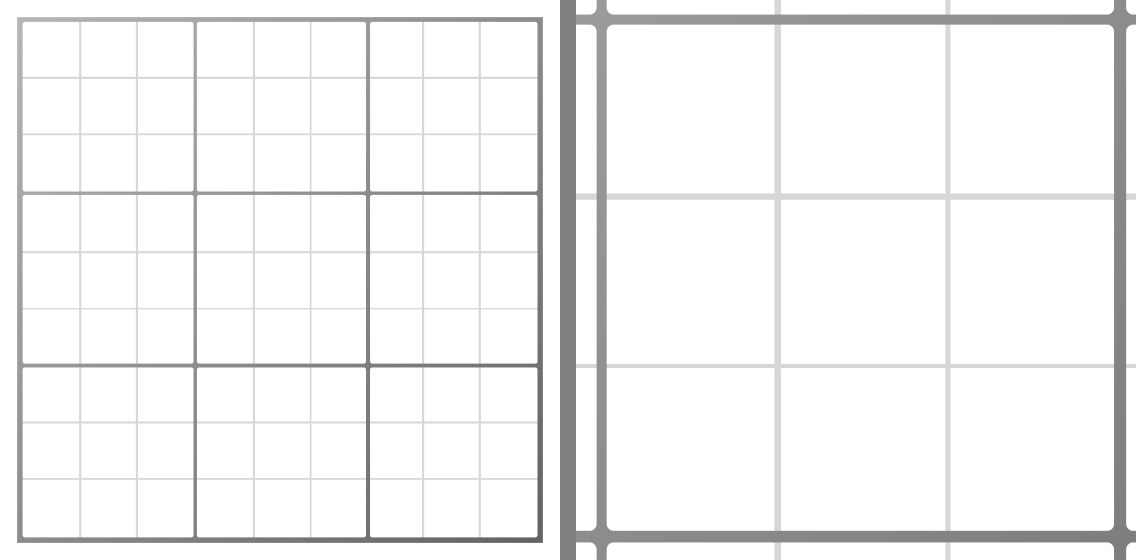
Left: the whole. Right: its middle third, enlarged.
A three.js fragment shader for this pattern:

```glsl
varying vec2 vUv;

const vec3 PAPER = vec3(1.0);
const vec3 THIN_GRAY = vec3(0.845);
const vec3 FRAME_LIGHT = vec3(0.725);
const vec3 FRAME_DARK = vec3(0.375);

// Coverage of the inside of a signed distance, one pixel soft
float coverage(float dist, float pixel) {
  return clamp(0.5 - dist / pixel, 0.0, 1.0);
}

float roundedBox(vec2 p, vec2 low, vec2 high, float radius) {
  vec2 q = abs(p - 0.5 * (low + high)) - 0.5 * (high - low) + radius;
  return length(max(q, 0.0)) + min(max(q.x, q.y), 0.0) - radius;
}

// Chooses the component belonging to band 0, 1 or 2
float pick(vec3 values, float band) {
  return band < 0.5 ? values.x : (band < 1.5 ? values.y : values.z);
}

float bandIndex(float coord, vec3 low, vec3 high) {
  return step(0.5 * (high.x + low.y), coord) + step(0.5 * (high.y + low.z), coord);
}

// Two thin rules dividing a band into three cells
float thinPair(float coord, float first, float spacing, vec2 widths, float pixel) {
  float a = coverage(abs(coord - first) - 0.5 * widths.x, pixel);
  float b = coverage(abs(coord - first - spacing) - 0.5 * widths.y, pixel);
  return max(a, b);
}

void main() {
  vec2 pixel = fwidth(vUv);
  float soft = max(pixel.x, pixel.y);

  // Edges of the three by three windows
  vec3 lowX = vec3(0.0404, 0.3516, 0.6608);
  vec3 highX = vec3(0.3456, 0.6536, 0.9598);
  vec3 lowY = vec3(0.0404, 0.3507, 0.6580);
  vec3 highY = vec3(0.3438, 0.6520, 0.9609);
  float column = bandIndex(vUv.x, lowX, highX);
  float row = bandIndex(vUv.y, lowY, highY);
  vec2 low = vec2(pick(lowX, column), pick(lowY, row));
  vec2 high = vec2(pick(highX, column), pick(highY, row));

  // Thin rules, slightly uneven in place and width
  float firstX = pick(vec3(0.1432, 0.4534, 0.7555), column);
  float firstY = pick(vec3(0.1448, 0.4488, 0.7602), row);
  vec2 widthsX = vec2(0.0039, pick(vec3(0.0039, 0.0030, 0.0039), column));
  vec2 widthsY = vec2(pick(vec3(0.0032, 0.0024, 0.0032), row), 0.0038);
  float thin = max(
    thinPair(vUv.x, firstX, 0.1013, widthsX, pixel.x),
    thinPair(vUv.y, firstY, 0.1008, widthsY, pixel.y));
  vec3 cells = mix(PAPER, THIN_GRAY, thin);

  // Thick frame shaded from upper left to lower right
  float slope = 0.5 * (vUv.x + 1.0 - vUv.y);
  vec3 frame = mix(FRAME_LIGHT, FRAME_DARK, slope);
  float outer = coverage(roundedBox(vUv, vec2(0.0306), vec2(0.9694), 0.0), soft);
  float window = coverage(roundedBox(vUv, low, high, 0.0042), soft);

  vec3 color = mix(PAPER, frame, outer);
  color = mix(color, cells, window);
  gl_FragColor = vec4(color, 1.0);
}
```
